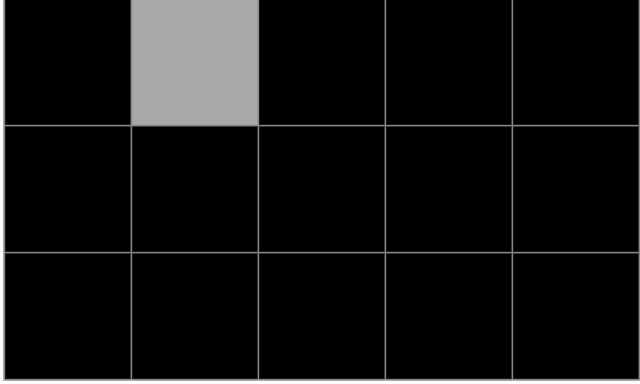
Write a Shadertoy shader that draws this pattern.

```glsl
const float MARGIN = 0.00684;
const float CELL_SIZE = 0.19844;
const float LINE_HALF_WIDTH = 0.00127;
const vec2 FILLED_CELL = vec2(1.0, 2.0);

const vec3 PAPER = vec3(0.99);
const vec3 EMPTY = vec3(0.0);
const vec3 FILL = vec3(0.66);
const vec3 LINE = vec3(0.53);

// Antialiased coverage of a signed distance
float coverage(float dist, float pixel) {
    return clamp(0.5 - dist / pixel, 0.0, 1.0);
}

float boxDistance(vec2 p, vec2 halfSize) {
    vec2 d = abs(p) - halfSize;
    return length(max(d, 0.0)) + min(max(d.x, d.y), 0.0);
}

// Distance to the nearest line of a square grid
float gridDistance(vec2 p, float spacing, float halfWidth) {
    vec2 d = abs(p - spacing * round(p / spacing));
    return min(d.x, d.y) - halfWidth;
}

void mainImage(out vec4 fragColor, in vec2 fragCoord) {
    float pixel = 1.0 / iResolution.x;
    vec2 p = fragCoord * pixel - MARGIN;

    // Single filled cell
    vec2 cellCenter = (FILLED_CELL + 0.5) * CELL_SIZE;
    float filled = boxDistance(p - cellCenter, vec2(0.5 * CELL_SIZE));
    vec3 color = mix(EMPTY, FILL, coverage(filled, pixel));

    // Grid lines
    float grid = gridDistance(p, CELL_SIZE, LINE_HALF_WIDTH);
    color = mix(color, LINE, coverage(grid, pixel));

    // Pale margin along the left and bottom
    float outside = min(p.x, p.y) + LINE_HALF_WIDTH;
    color = mix(color, PAPER, coverage(outside, pixel));

    fragColor = vec4(color, 1.0);
}
```
